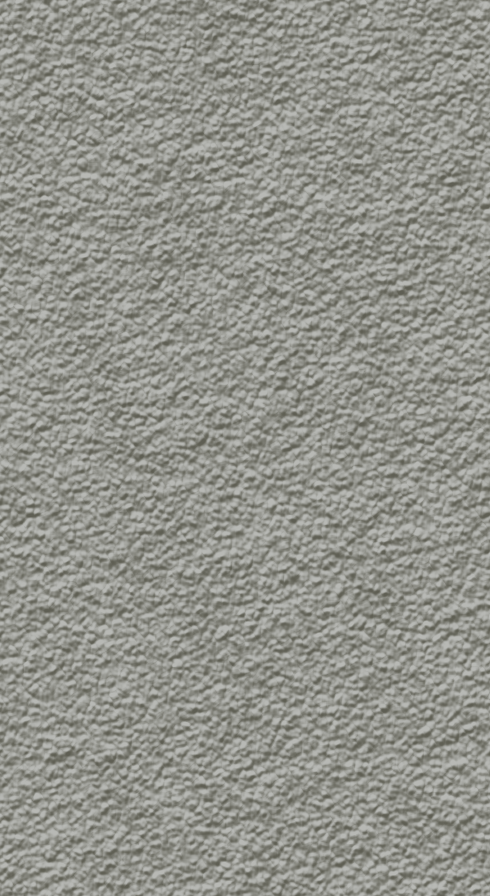
Give the GLSL for this texture, as a Shadertoy shader.

```glsl
// Rough grey-white stucco lit from above. A height field of small broken
// grains, noise and faint slanted ridges is shaded by its drop toward the
// light, and hollows are darkened before the result is mapped to grey.

const vec3 HOLLOW_COLOR = vec3(0.37, 0.37, 0.325);
const vec3 CREST_COLOR  = vec3(0.72, 0.725, 0.71);
const vec3 SPECK_COLOR  = vec3(0.26, 0.23, 0.20);

const float SLANT         = 0.36;   // direction of the ridges, radians
const float STRETCH       = 0.84;   // lower is longer along the ridges
const float GRAIN_SCALE   = 64.0;   // cells per canvas width
const float CLUMP_SCALE   = 48.0;
const float FINE_SCALE    = 108.0;
const float RIDGE_SCALE   = 19.0;
const float PATCH_SCALE   = 5.0;
const float WARP_SCALE    = 70.0;
const float WARP_AMOUNT   = 0.006;
const float SPECK_SCALE   = 9.0;
const float SPECK_CHANCE  = 0.008;
const vec2  LIGHT_STEP    = vec2(-0.0020, 0.0068);
const float CAVITY        = 0.35;
const float CONTRAST      = 2.2;
const float PATCH_AMOUNT  = 0.3;
const vec2  TONE_RANGE    = vec2(-3.0, 2.3);

vec2 hash2(vec2 cell) {
    vec3 h = fract(cell.xyx * vec3(0.1031, 0.1030, 0.0973));
    h += dot(h, h.yzx + 33.33);
    return fract((h.xx + h.yz) * h.zy);
}

vec2 gradientAt(vec2 cell) {
    float angle = 6.2832 * hash2(cell).x;
    return vec2(cos(angle), sin(angle));
}

float gradientNoise(vec2 p) {
    vec2 cell = floor(p), f = fract(p);
    vec2 blend = f * f * f * (f * (f * 6.0 - 15.0) + 10.0);
    vec2 right = vec2(1.0, 0.0), up = vec2(0.0, 1.0);
    float low = mix(dot(gradientAt(cell), f),
                    dot(gradientAt(cell + right), f - right), blend.x);
    float high = mix(dot(gradientAt(cell + up), f - up),
                     dot(gradientAt(cell + 1.0), f - 1.0), blend.x);
    return mix(low, high, blend.y);
}

// Rounded bumps around jittered points, the tallest one winning
float grains(vec2 p) {
    vec2 cell = floor(p), f = fract(p);
    float top = 0.0;
    for (int y = -1; y <= 1; y++) {
        for (int x = -1; x <= 1; x++) {
            vec2 offset = vec2(x, y);
            vec2 jitter = hash2(cell + offset + 17.0);
            vec2 d = offset + jitter - f;
            float size = 0.7 + 0.5 * fract(jitter.x * 7.3 + jitter.y * 3.1);
            top = max(top, size * exp(-3.0 * dot(d, d)));
        }
    }
    return top;
}

vec2 alongRidges(vec2 p) {
    float c = cos(SLANT), s = sin(SLANT);
    return vec2((c * p.x + s * p.y) * STRETCH, c * p.y - s * p.x) + 20.0;
}

float plasterHeight(vec2 p) {
    vec2 q = alongRidges(p);
    vec2 warp = vec2(gradientNoise(q * WARP_SCALE + 9.2),
                     gradientNoise(q * WARP_SCALE + 31.6));
    float h = grains((q + WARP_AMOUNT * warp) * GRAIN_SCALE);
    h += 0.7 * gradientNoise(q * CLUMP_SCALE);
    h += 0.6 * gradientNoise(p * FINE_SCALE + 5.7);
    h += 0.75 * gradientNoise(q * RIDGE_SCALE * vec2(0.7, 1.0) + 3.1);
    return h;
}

// Rare tiny dark flecks
float specks(vec2 p) {
    vec2 q = p * SPECK_SCALE;
    vec2 cell = floor(q);
    vec2 center = 0.25 + 0.5 * hash2(cell + 71.0);
    float present = step(hash2(cell + 43.0).x, SPECK_CHANCE);
    float d = length((fract(q) - center) * vec2(0.8, 1.2));
    return present * (1.0 - smoothstep(0.01, 0.07, d));
}

void mainImage(out vec4 fragColor, in vec2 fragCoord) {
    vec2 p = fragCoord / iResolution.x;

    // Relief: surfaces falling away toward the light are bright
    float height = plasterHeight(p);
    float relief = height - plasterHeight(p + LIGHT_STEP);
    float shade = CONTRAST * (relief + CAVITY * (height - 0.55));
    shade += PATCH_AMOUNT * gradientNoise(alongRidges(p) * PATCH_SCALE);

    // Tone and colour
    float tone = smoothstep(TONE_RANGE.x, TONE_RANGE.y, shade);
    vec3 color = mix(HOLLOW_COLOR, CREST_COLOR, tone);
    color = mix(color, SPECK_COLOR, 0.8 * specks(p));
    fragColor = vec4(color, 1.0);
}
```
